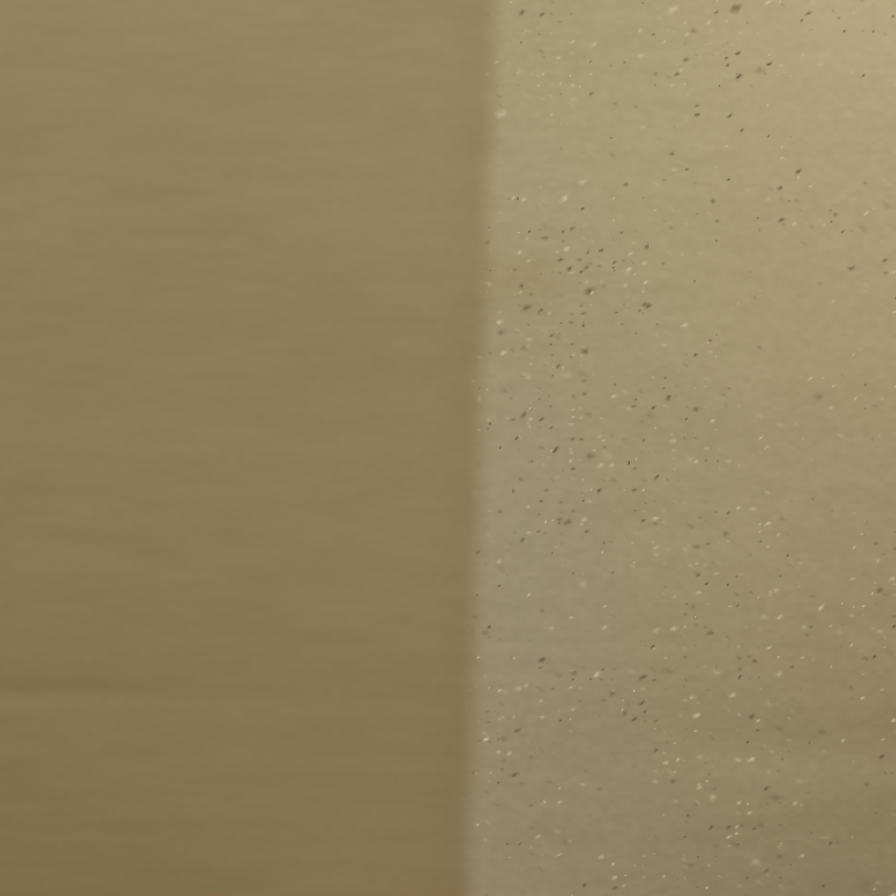
A WebGL 2 fragment shader for this texture:

```glsl
#version 300 es
precision highp float;
// Two-tone worn surface: a smooth tan sheet on the left meets a paler,
// speckled sheet on the right along a soft, slightly leaning seam.
// Bilinear gradients carry the light; value noise and hashed cells add grain.

uniform vec2 u_resolution;
out vec4 fragColor;

// Corner colours of each sheet
const vec3 TAN_TOP_LEFT   = vec3(0.575, 0.513, 0.368);
const vec3 TAN_TOP_RIGHT  = vec3(0.598, 0.535, 0.388);
const vec3 TAN_LOW_LEFT   = vec3(0.497, 0.435, 0.300);
const vec3 TAN_LOW_RIGHT  = vec3(0.520, 0.450, 0.320);
const vec3 PALE_TOP_LEFT  = vec3(0.660, 0.603, 0.465);
const vec3 PALE_TOP_RIGHT = vec3(0.722, 0.658, 0.510);
const vec3 PALE_LOW_LEFT  = vec3(0.570, 0.515, 0.405);
const vec3 PALE_LOW_RIGHT = vec3(0.540, 0.477, 0.362);
const vec3 COOL_TINT      = vec3(-0.006, 0.002, 0.012);
const vec3 SMUDGE_COLOR   = vec3(0.602, 0.535, 0.395);
const vec3 DARK_SPECK     = vec3(0.360, 0.310, 0.225);
const vec3 LIGHT_SPECK    = vec3(0.810, 0.760, 0.630);

// Layout and texture
const float SEAM_BASE   = 0.522;
const float SEAM_LEAN   = 0.029;
const float SEAM_BLUR   = 0.017;
const float CREASE_Y    = 0.224;
const vec2  SMUDGE_POS  = vec2(0.583, 0.690);
const vec2  SMUDGE_SIZE = vec2(0.050, 0.035);
const float STREAK_GAIN = 0.011;
const float GRAIN_GAIN  = 0.012;
const int   SPECK_LAYERS = 3;

// Integer hash returning two values in 0..1
vec2 hash2(ivec2 cell, int seed) {
    uvec2 v = uvec2(cell + seed * 131) * 1664525u + 1013904223u;
    v.x += v.y * 1664525u;
    v.y += v.x * 1664525u;
    v ^= v >> 16u;
    v.x += v.y * 1664525u;
    v.y += v.x * 1664525u;
    v ^= v >> 16u;
    return vec2(v & 65535u) / 65535.0;
}

float valueNoise(vec2 p) {
    ivec2 i = ivec2(floor(p));
    vec2 f = fract(p);
    f = f * f * (3.0 - 2.0 * f);
    float low = mix(hash2(i, 1).x, hash2(i + ivec2(1, 0), 1).x, f.x);
    float high = mix(hash2(i + ivec2(0, 1), 1).x, hash2(i + ivec2(1, 1), 1).x, f.x);
    return mix(low, high, f.y);
}

float bell(float d, float width) {
    return exp(-d * d / (width * width));
}

// One soft speck per hashed cell: x = dark coverage, y = light coverage
vec2 specks(vec2 p, float cells, float chance, int seed) {
    vec2 q = p * cells;
    ivec2 id = ivec2(floor(q));
    vec2 center = 0.3 + 0.4 * hash2(id, seed);
    vec2 kind = hash2(id, seed + 7);
    vec2 shape = hash2(id, seed + 13);
    vec2 d = fract(q) - center;
    d.y -= d.x * (shape.y - 0.5);
    d.x /= 1.0 + 0.5 * shape.x;
    d += 0.12 * (vec2(valueNoise(p * 260.0), valueNoise(p * 260.0 + 40.0)) - 0.5);
    float radius = mix(0.10, 0.17, shape.x * shape.x);
    float cover = bell(length(d), radius) * smoothstep(0.32, 0.2, length(d));
    cover *= step(kind.x, chance) * mix(0.2, 1.0, shape.y * shape.y);
    return cover * vec2(step(kind.y, 0.5), step(0.5, kind.y));
}

void main() {
    vec2 uv = gl_FragCoord.xy / u_resolution;

    // Seam between the sheets
    float seamX = SEAM_BASE + SEAM_LEAN * uv.y + 0.006 * (valueNoise(vec2(3.0, uv.y * 14.0)) - 0.5);
    float offset = uv.x - seamX;
    float pale = smoothstep(-SEAM_BLUR, SEAM_BLUR, offset);

    // Left sheet: gradient, fading crease and brown lower rim
    float across = clamp(uv.x / seamX, 0.0, 1.0);
    vec3 sheet = mix(mix(TAN_LOW_LEFT, TAN_LOW_RIGHT, across),
                     mix(TAN_TOP_LEFT, TAN_TOP_RIGHT, across), uv.y);
    float creaseD = uv.y - CREASE_Y + 0.018 * uv.x;
    float creaseFade = 1.0 - 0.85 * smoothstep(0.0, 0.6, across);
    sheet -= 0.024 * creaseFade * bell(creaseD - 0.009, 0.012);
    sheet += 0.022 * creaseFade * bell(creaseD + 0.008, 0.012);
    sheet += vec3(0.008, -0.004, -0.006) * bell(uv.y, 0.006);
    sheet -= 0.012 * bell(offset + 0.015, 0.030);

    // Right sheet: gradient, cool strip, low bands and warm smudge
    across = clamp(offset / (1.0 - seamX), 0.0, 1.0);
    vec3 paleColor = mix(mix(PALE_LOW_LEFT, PALE_LOW_RIGHT, across),
                         mix(PALE_TOP_LEFT, PALE_TOP_RIGHT, across), uv.y);
    paleColor += COOL_TINT * bell(offset - 0.06, 0.09) * bell(uv.y - 0.35, 0.35);
    paleColor += across * (0.022 * bell(uv.y - 0.142, 0.022) - 0.014 * bell(uv.y - 0.192, 0.025));
    vec2 smudgeD = (uv - SMUDGE_POS) / SMUDGE_SIZE;
    paleColor = mix(paleColor, SMUDGE_COLOR, 0.65 * exp(-dot(smudgeD, smudgeD)));

    // Specks gather in loose clusters, denser close to the seam
    float density = mix(1.0, 0.6, smoothstep(0.08, 0.30, offset));
    density *= mix(0.3, 1.7, smoothstep(0.25, 0.75, valueNoise(uv * 13.0 + 5.0)));
    vec2 cover = vec2(0.0);
    for (int i = 0; i < SPECK_LAYERS; i++) {
        float k = float(i);
        cover = max(cover, specks(uv + 0.37 * k, 42.0 + 22.0 * k, density * (0.14 + 0.06 * k), 3 + i * 29));
    }
    cover *= smoothstep(-0.014, 0.008, offset);

    // Sheets joined, then short broken streaks and fine grain
    vec3 color = mix(sheet, paleColor, pale);
    float streak = valueNoise(uv * vec2(11.0, 62.0)) + 0.7 * valueNoise(uv * vec2(31.0, 140.0)) - 0.85;
    float grain = valueNoise(uv * vec2(120.0, 200.0)) - 0.5;
    color += STREAK_GAIN * streak + GRAIN_GAIN * grain * mix(0.5, 1.8, pale);
    color += 0.014 * (valueNoise(uv * vec2(5.0, 8.0)) - 0.5);
    color = mix(color, DARK_SPECK, 0.80 * cover.x);
    color = mix(color, LIGHT_SPECK, 0.80 * cover.y);
    fragColor = vec4(color, 1.0);
}
```
